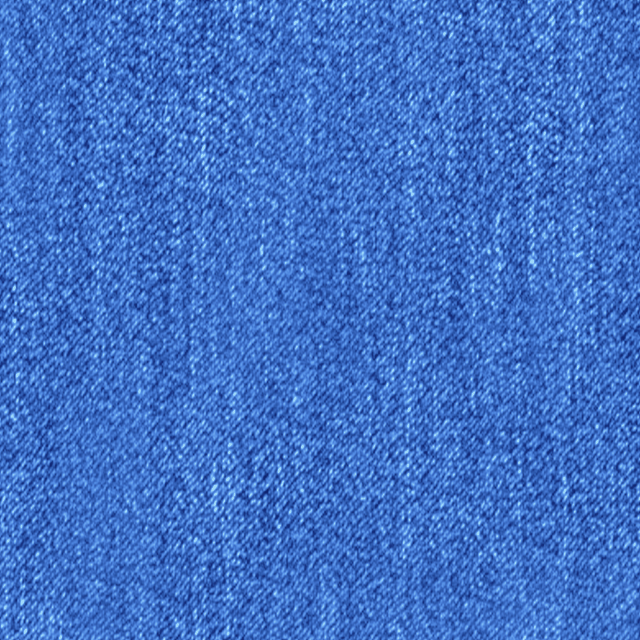
A WebGL 1 fragment shader for this texture:

```glsl
precision highp float;
uniform vec2 u_resolution;

float hash(vec2 p) {
  vec3 q = fract(p.xyx * vec3(0.1031, 0.1030, 0.0973));
  q += dot(q, q.yzx + 33.33);
  return fract((q.x + q.y) * q.z);
}

float valueNoise(vec2 p) {
  vec2 i = floor(p), f = fract(p);
  f *= f * (3.0 - 2.0 * f);
  return mix(mix(hash(i), hash(i + vec2(1, 0)), f.x),
             mix(hash(i + vec2(0, 1)), hash(i + vec2(1, 1)), f.x), f.y);
}

// Cellular twill: one upright soft ellipse per stitch on a sheared lattice
float twill(vec2 p) {
  vec2 lattice = vec2(p.x * 220.0, p.y * 82.0 - 0.42 * p.x * 220.0);
  vec2 base = floor(lattice);
  float height = 0.0;
  for (int j = -1; j <= 1; j++) {
    for (int i = -1; i <= 1; i++) {
      vec2 cell = base + vec2(i, j);
      vec2 jitter = vec2(hash(cell + 17.0), hash(cell + 53.0)) - 0.5;
      vec2 d = lattice - cell - 0.5 - vec2(0.45, 0.35) * jitter;
      vec2 offset = vec2(d.x / 220.0, (d.y + 0.42 * d.x) / 82.0);
      offset.x -= 0.16 * offset.y;
      offset /= vec2(0.0018, 0.0033);

      // Worn warp threads catch more light along part of their length
      float row = (cell.y + 0.42 * cell.x) / 82.0;
      float wear = valueNoise(vec2(cell.x * 3.0 + 400.0, row * 5.0 + 20.0));
      float brightness = 0.55 + 0.9 * hash(cell) + 0.55 * smoothstep(0.72, 1.0, wear);
      height += brightness * exp(-0.5 * dot(offset, offset));
    }
  }
  return height;
}

// Blue ramp with one colour per unit of tone
vec3 denimColor(float tone) {
  vec3 color = mix(vec3(0.05, 0.13, 0.43), vec3(0.09, 0.20, 0.52), clamp(tone + 1.0, 0.0, 1.0));
  color = mix(color, vec3(0.16, 0.33, 0.66), clamp(tone, 0.0, 1.0));
  color = mix(color, vec3(0.23, 0.42, 0.77), clamp(tone - 1.0, 0.0, 1.0));
  color = mix(color, vec3(0.30, 0.52, 0.87), clamp(tone - 2.0, 0.0, 1.0));
  color = mix(color, vec3(0.38, 0.61, 0.92), clamp(tone - 3.0, 0.0, 1.0));
  color = mix(color, vec3(0.47, 0.71, 0.95), clamp(tone - 4.0, 0.0, 1.0));
  return mix(color, vec3(0.62, 0.85, 0.98), clamp(tone - 5.0, 0.0, 1.0));
}

void main() {
  vec2 uv = gl_FragCoord.xy / u_resolution;

  // Uneven tension bends the weave
  vec2 bend = vec2(sin(uv.y * 13.0 + 3.0 * sin(uv.x * 7.0)),
                   sin(uv.x * 29.0 + 2.0 * sin(uv.y * 9.0)) + 0.5 * sin(uv.x * 71.0 + uv.y * 17.0));
  vec2 cloth = uv + bend * vec2(0.0012, 0.003);

  // Stitch relief, slightly sharper in some patches than in others
  float relief = mix(2.5, 3.9, valueNoise(uv * vec2(6.0, 4.0) + 9.0));
  float tone = 2.15 + relief * (twill(cloth) - 0.68);

  // Narrow faded streaks, cloudy wear and fine fibres
  tone += 0.8 * (valueNoise(uv * vec2(75.0, 3.5) + 70.0) - 0.5);
  tone += 0.35 * (valueNoise(uv * vec2(9.0, 4.0) + 130.0) - 0.5);
  tone += 1.9 * (valueNoise(uv * vec2(390.0, 290.0)) - 0.5);

  gl_FragColor = vec4(denimColor(tone), 1.0);
}
```
